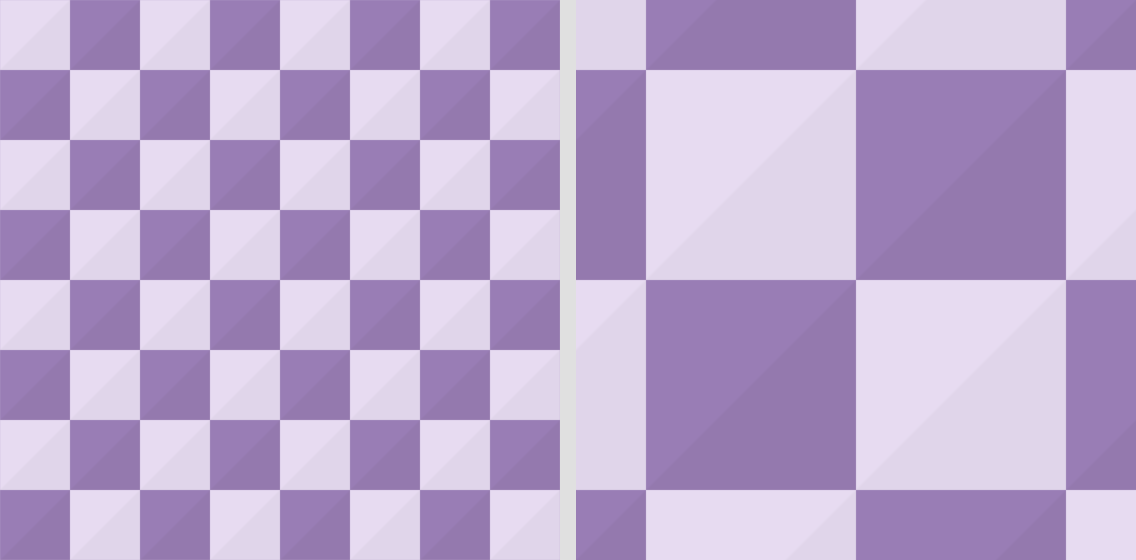
Left, the full canvas; right, a detail of the centre.
Write a WebGL 2 fragment shader that draws this pattern.

```glsl
#version 300 es
precision highp float;

uniform vec2 u_resolution;
out vec4 fragColor;

// Signed stripes of unit width: positive on even cells, zero on the borders
vec2 signedStripes(vec2 p) {
    return 0.5 - abs(mod(p + 0.5, 2.0) - 1.0);
}

void main() {
    // Eight cells across and eight down
    vec2 grid = gl_FragCoord.xy / u_resolution * 8.0;
    vec2 pixel = 8.0 / u_resolution;

    // Smooth checkerboard: dark where column and row parities agree
    vec2 stripes = clamp(signedStripes(grid) / (0.6 * pixel), -1.0, 1.0);
    float dark = 0.5 + 0.5 * stripes.x * stripes.y;

    // Each cell is split by a rising diagonal, paler above it
    vec2 local = fract(grid);
    float softness = max(pixel.x, pixel.y) + 0.006;
    float upper = smoothstep(-softness, softness, local.y - local.x);

    vec3 paleLilac = mix(vec3(0.880, 0.836, 0.916), vec3(0.904, 0.858, 0.944), upper);
    vec3 deepViolet = mix(vec3(0.582, 0.476, 0.684), vec3(0.599, 0.492, 0.710), upper);

    fragColor = vec4(mix(paleLilac, deepViolet, dark), 1.0);
}
```
